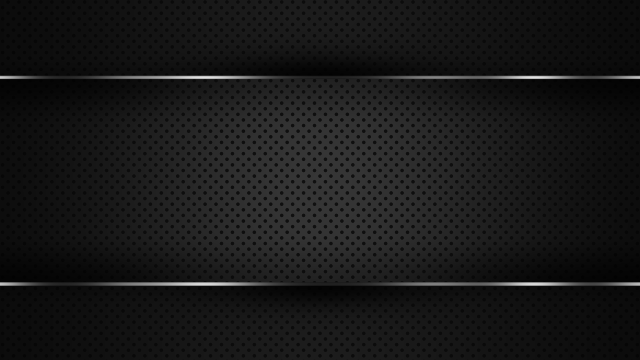
Give the GLSL for this background, as a Shadertoy shader.

```glsl
// Staggered round holes; returns coverage
float perforation(vec2 p, float pixel) {
    vec2 pitch = vec2(0.0304, 0.0312);
    vec2 q = p - vec2(0.0, 0.0108);
    vec2 a = (fract(q / pitch + 0.5) - 0.5) * pitch;
    vec2 b = (fract(q / pitch) - 0.5) * pitch;
    float d = min(length(a), length(b)) - 0.0049;
    return 1.0 - smoothstep(-0.6 * pixel, 0.6 * pixel, d);
}

// Soft highlight centred on a position along the bar
float glint(float x, float centre, float width) {
    float t = (x - centre) / width;
    return exp(-t * t);
}

// Brushed metal reflection along the bar
float metal(float x) {
    float shine = 0.12;
    shine += 0.70 * glint(x, -0.01, 0.055);
    shine += 0.76 * glint(x, 0.32, 0.085);
    shine += 0.28 * glint(x, 0.20, 0.06);
    shine += 0.40 * glint(x, 0.68, 0.08);
    shine += 0.76 * glint(x, 0.835, 0.06);
    shine += 0.66 * glint(x, 1.01, 0.06);
    return min(shine, 0.96);
}

void mainImage(out vec4 fragColor, in vec2 fragCoord) {
    vec2 uv = fragCoord / iResolution.xy;
    float pixel = 1.0 / iResolution.y;
    float aspect = iResolution.x / iResolution.y;
    vec2 p = vec2((uv.x - 0.5) * aspect, uv.y - 0.5);
    float topBar = 0.785, lowBar = 0.211;

    // Centre panel: wide radial light, shaded towards both bars
    float light = exp(-dot(p * vec2(1.75, 1.55), p * vec2(1.75, 1.55)));
    float panel = 0.035 + 0.175 * light;
    float inset = min(topBar - uv.y, uv.y - lowBar);
    float side = smoothstep(0.1, 0.8, abs(p.x));
    panel *= mix(0.72, 0.3, side) + mix(0.28, 0.7, side) * smoothstep(0.0, 0.14, inset);

    // Outer bands: dim light with a shadow resting on each bar
    float band = 0.035 + 0.075 * exp(-p.x * p.x * 2.6);
    float rise = uv.y > 0.5 ? uv.y - topBar : lowBar - uv.y;
    vec2 s = vec2(p.x / 0.32, rise / 0.065);
    band *= 1.0 - 0.85 * exp(-dot(s, s));
    band *= 0.75 + 0.25 * smoothstep(0.0, 0.06, rise);

    float inside = smoothstep(-pixel, pixel, inset);
    float shade = mix(band, panel, inside);

    // Holes
    float hole = shade * mix(0.52, 0.3, smoothstep(0.05, 0.2, shade));
    shade = mix(shade, hole, perforation(p, pixel));

    // Metal bars
    float barDist = min(abs(uv.y - topBar), abs(uv.y - lowBar));
    float bar = 1.0 - smoothstep(0.0048 - 0.5 * pixel, 0.0048 + 0.5 * pixel, barDist);
    float rounding = 1.0 - 0.25 * smoothstep(0.0, 0.005, barDist);
    shade = mix(shade, metal(uv.x) * rounding, bar);

    fragColor = vec4(vec3(shade), 1.0);
}
```
